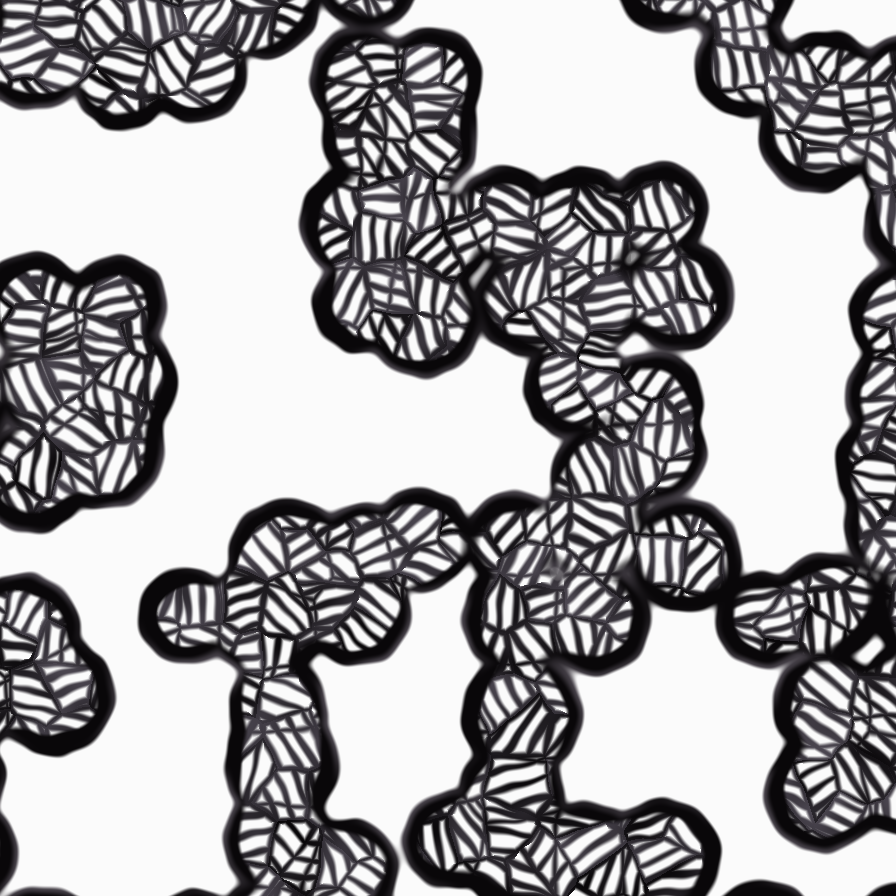
A Shadertoy shader for this pattern:

```glsl
// Lobed ink islands on white paper, filled with patches of hand-drawn hatching.

const vec3 PAPER = vec3(0.985, 0.985, 0.985);
const vec3 BLACK_INK = vec3(0.035, 0.027, 0.035);
const vec3 WORN_INK = vec3(0.27, 0.25, 0.28);
const vec3 PEN_INK = vec3(0.30, 0.28, 0.32);

const float LOBE_SPACING = 0.088;
const float RIM_BLEND = 0.005;
const float INNER_BLEND = 0.020;
const float PATCH_SIZE = 0.050;
const float OUTLINE_WIDTH = 0.022;
const float ISLAND_LEVEL = -0.25;

vec2 hash2(vec2 p) {
    vec3 q = fract(vec3(p.xyx) * vec3(0.1031, 0.1030, 0.0973));
    q += dot(q, q.yzx + 33.33);
    return fract((q.xx + q.yz) * q.zy);
}

// Layered sines in about -1..1, used for shaky lines and uneven ink.
float waver(vec2 p, float freq) {
    vec2 q = p * freq;
    return (sin(q.x + 1.7 * sin(q.y * 0.8)) + sin(q.y * 1.2 + 1.5 * sin(q.x * 0.7 + 2.0))) * 0.5;
}

// Coarse field whose high parts become islands.
float islandField(vec2 p) {
    vec2 q = p + 0.04 * sin(p.yx * 11.0 + vec2(0.6, 2.4));
    return sin(19.5 * q.x + 1.8 * sin(6.0 * q.y) + 0.5)
         + sin(18.0 * q.y + 1.8 * sin(7.0 * q.x + 1.0) + 2.1)
         + 0.6 * sin(11.0 * (q.x + q.y) + 0.7);
}

// x: distance to the lobed rim, y: to its smoother inner side, z: to lobe seams.
vec3 islands(vec2 p) {
    vec2 cell = floor(p / LOBE_SPACING);
    float nearest = 1.0, second = 1.0, rimSum = 1e-9, innerSum = 1e-9;
    for (int j = -1; j <= 1; j++)
    for (int i = -1; i <= 1; i++) {
        vec2 id = cell + vec2(i, j);
        vec2 centre = (id + 0.5 + 0.45 * (hash2(id + 17.0) - 0.5)) * LOBE_SPACING;
        if (islandField(centre) < ISLAND_LEVEL) continue;
        float radius = mix(0.052, 0.069, hash2(id + 71.0).x);
        float d = length(p - centre) - radius;
        second = min(second, max(d, nearest));
        nearest = min(nearest, d);
        rimSum += exp(-d / RIM_BLEND);
        innerSum += exp(-d / INNER_BLEND);
    }
    float inner = -INNER_BLEND * log(innerSum);
    float rim = min(-RIM_BLEND * log(rimSum), inner + 0.020);
    return vec3(rim, inner, 0.5 * (second - nearest));
}

// Distance to the closest pen stroke: patch borders and parallel hatching.
// Returns the distance in x and a random tone of the patch in y.
vec2 hatching(vec2 p) {
    vec2 cell = floor(p / PATCH_SIZE);
    vec2 a = vec2(9.0), b = vec2(9.0), patchId = cell;
    for (int j = -2; j <= 2; j++)
    for (int i = -2; i <= 2; i++) {
        vec2 id = cell + vec2(i, j);
        vec2 toSite = (id + 0.1 + 0.8 * hash2(id)) * PATCH_SIZE - p;
        if (dot(toSite, toSite) < dot(a, a)) {
            b = a;
            a = toSite;
            patchId = id;
        } else if (dot(toSite, toSite) < dot(b, b)) {
            b = toSite;
        }
    }
    float border = (dot(b, b) - dot(a, a)) / (2.0 * length(b - a));
    vec2 rnd = hash2(patchId + 131.0);
    float angle = 3.14159 * rnd.x;
    float period = mix(0.0165, 0.0215, rnd.y);
    float across = dot(a, vec2(cos(angle), sin(angle))) / period;
    float stripe = abs(fract(across + rnd.y * 5.0) - 0.5) * period;
    return vec2(min(border, stripe), hash2(patchId + 57.0).x);
}

// Coverage of a shape whose signed distance is d.
float cover(float d, float soft) {
    return 1.0 - smoothstep(-soft, soft, d);
}

void mainImage(out vec4 fragColor, in vec2 fragCoord) {
    vec2 p = fragCoord / iResolution.y;
    float soft = max(0.0025, 1.0 / iResolution.y);

    // Shaky hand
    vec2 shaky = p + 0.0016 * vec2(waver(p, 95.0), waver(p.yx + 3.0, 110.0));
    vec3 island = islands(shaky);
    vec2 strokes = hatching(shaky);

    // Pen strokes inside the islands
    float penHalf = 0.0039 + 0.0012 * waver(p + 5.0, 60.0);
    float pen = cover(min(strokes.x - penHalf, island.z - 0.0025), soft);
    float tone = 0.15 + 0.65 * strokes.y + 0.2 * waver(p + 2.0, 80.0);
    vec3 penColor = mix(BLACK_INK, PEN_INK, clamp(tone, 0.0, 1.0));
    vec3 color = mix(PAPER, penColor, pen);

    // Heavy outline with a worn outer rim
    float width = OUTLINE_WIDTH + 0.004 * waver(p + 1.0, 38.0);
    float outline = cover(-island.y - width, soft);
    float rim = smoothstep(-0.010, -0.001, island.x);
    float wear = rim * smoothstep(-0.5, 0.7, waver(p + 8.0, 30.0));
    color = mix(color, mix(BLACK_INK, WORN_INK, wear), outline);

    // Paper around the islands
    color = mix(PAPER, color, cover(island.x, soft));
    fragColor = vec4(color, 1.0);
}
```
